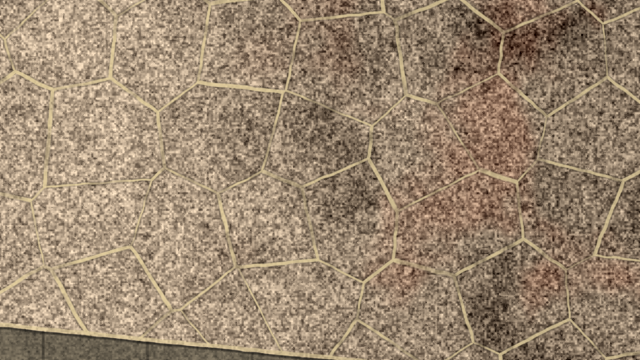
This texture is drawn by a WebGL 2 fragment shader. Its source:

```glsl
#version 300 es
precision highp float;
// Irregular polygonal stone paving with cream mortar, speckled grain and soft shade.

#define CELL 0.275        // stone spacing, in canvas heights
#define ROW 0.88          // row spacing relative to column spacing
#define JITTER 0.62       // irregularity of the stones
#define JOINT_MIN 0.0022  // half width of the thinnest joint
#define JOINT_VARY 0.0034 // extra half width of the widest joint
#define GRAIN 1.35        // contrast of the speckle
#define SHADE 0.32        // darkening towards the right
#define BLOTCH 0.36       // depth of the soft stains
#define DARK vec3(0.37, 0.31, 0.25)
#define LIGHT vec3(0.85, 0.76, 0.65)
#define MORTAR vec3(0.86, 0.78, 0.60)
#define KERB vec3(0.42, 0.385, 0.32)

uniform vec2 u_resolution;
out vec4 outColor;

float hash(vec2 p) {
    vec3 q = fract(p.xyx * 0.1031);
    q += dot(q, q.yzx + 33.33);
    return fract((q.x + q.y) * q.z);
}

float noise(vec2 p) {
    vec2 i = floor(p), f = fract(p);
    f = f * f * (3.0 - 2.0 * f);
    return mix(mix(hash(i), hash(i + vec2(1, 0)), f.x),
               mix(hash(i + vec2(0, 1)), hash(i + vec2(1, 1)), f.x), f.y);
}

float fbm(vec2 p) {
    float sum = 0.0, amp = 0.53;
    for (int i = 0; i < 4; i++) {
        sum += amp * noise(p);
        p = p * 2.07 + 17.3;
        amp *= 0.5;
    }
    return sum;
}

// Centre of a stone on a staggered, jittered grid
vec2 stoneCentre(vec2 id) {
    vec2 offset = vec2(hash(id + 41.0), hash(id + 87.0)) - 0.5;
    vec2 c = id + 0.5 + vec2(0.5 * mod(id.y, 2.0), 0.0) + JITTER * offset;
    return c * vec2(1.0, ROW);
}

// x: distance to the joint edge (negative inside), y: random value of the stone
vec2 paving(vec2 uv) {
    vec2 p = uv / CELL + vec2(3.3, 5.2);
    vec2 base = floor(p / vec2(1.0, ROW));
    vec2 nearId = base, nearVec = vec2(9.0);
    for (int y = -2; y <= 2; y++)
    for (int x = -2; x <= 2; x++) {
        vec2 id = base + vec2(x, y);
        vec2 v = stoneCentre(id) - p;
        if (dot(v, v) < dot(nearVec, nearVec)) { nearVec = v; nearId = id; }
    }
    float gap = 9.0;
    for (int y = -2; y <= 2; y++)
    for (int x = -2; x <= 2; x++) {
        vec2 id = nearId + vec2(x, y);
        if (x == 0 && y == 0) continue;
        vec2 v = stoneCentre(id) - p;
        float d = dot(0.5 * (nearVec + v), normalize(v - nearVec));
        float halfWidth = JOINT_MIN + JOINT_VARY * hash(id + nearId + 9.0);
        gap = min(gap, d * CELL - halfWidth);
    }
    return vec2(gap, hash(nearId + 23.0));
}

void main() {
    vec2 uv = gl_FragCoord.xy / u_resolution.y;
    float px = 1.0 / u_resolution.y;

    // Slightly ragged stone outlines
    vec2 wobble = vec2(noise(uv * 38.0), noise(uv * 38.0 + 50.0)) - 0.5;
    vec2 stone = paving(uv + 0.004 * wobble);

    // Fine aggregate: mixed grains, dark pits and pale chips
    float fine = noise(uv * 175.0);
    float coarse = noise(uv * 95.0 + 31.0);
    float grain = GRAIN * (0.6 * fine + 0.4 * coarse - 0.5);
    grain -= 0.28 * smoothstep(0.66, 0.86, noise(uv * 125.0 + 73.0));
    grain += 0.16 * smoothstep(0.70, 0.90, noise(uv * 150.0 + 11.0));

    // Broad shade, stains and a small difference between stones
    float side = smoothstep(0.45, 1.5, uv.x + 0.5 * (fbm(uv * 2.2) - 0.5));
    float stain = smoothstep(0.46, 0.74, fbm(uv * 4.3 + 8.0));
    float tone = 0.71 - SHADE * side - BLOTCH * stain * (0.3 + 0.7 * side);
    tone += 0.10 * (stone.y - 0.5) + 0.22 * (fbm(uv * 16.0) - 0.5);
    vec3 color = mix(DARK, LIGHT, tone + grain);
    float rust = side * smoothstep(0.56, 0.76, fbm(uv * 3.6 + 64.0));
    color += rust * vec3(0.03, -0.025, -0.03);

    // Dirt beside the joints, then patchy mortar
    color *= 1.0 - 0.16 * (1.0 - smoothstep(0.0, 0.007, stone.x));
    float patchy = mix(0.5, 1.0, smoothstep(0.2, 0.55, noise(uv * 24.0 + 5.0)));
    vec3 mortar = MORTAR * (1.0 - 0.08 * side + 0.10 * (fine - 0.5));
    color = mix(color, mortar, patchy * (1.0 - smoothstep(-px, px, stone.x)));

    // Sloping kerb with a pale bed, a dark seam and cross joints
    float kerb = uv.y - 0.092 + 0.1 * uv.x + 0.003 * wobble.x;
    color = mix(color, mortar, 0.8 * (1.0 - smoothstep(0.003, 0.003 + 2.0 * px, abs(kerb - 0.006))));
    float cross = abs(fract((uv.x - 0.12) / 0.29 + 0.5) - 0.5) * 0.29;
    vec3 slab = KERB * (1.0 + 0.45 * grain) * mix(0.7, 1.0, smoothstep(0.001, 0.001 + 2.0 * px, cross));
    slab *= mix(0.5, 1.0, smoothstep(0.002, 0.010, -kerb));
    color = mix(color, slab, 1.0 - smoothstep(-px, px, kerb));

    outColor = vec4(clamp(color, 0.0, 1.0), 1.0);
}
```
